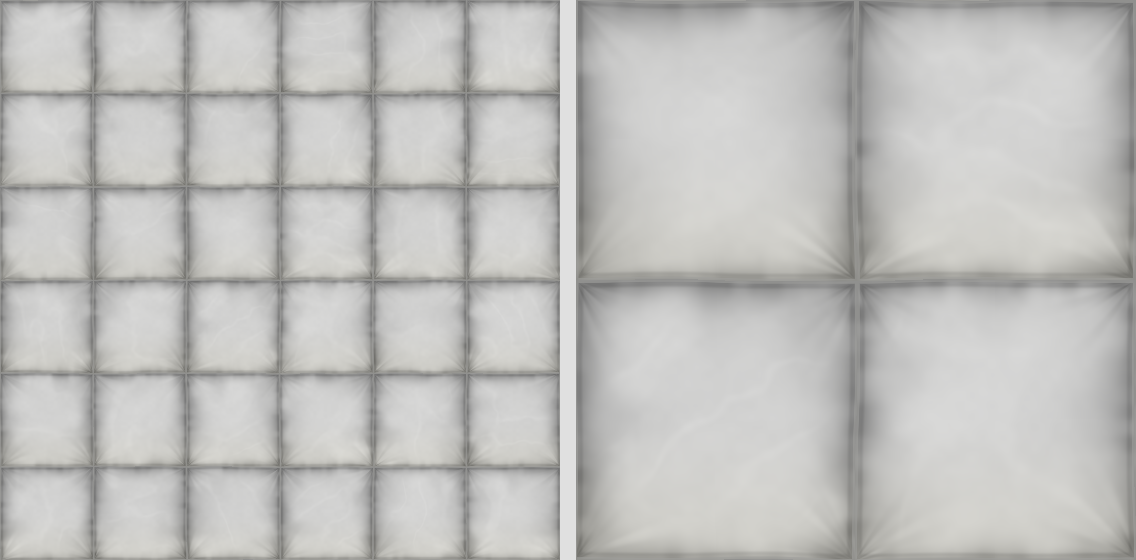
Left, the full canvas; right, a detail of the centre.
Reproduce this texture procedurally as a Shadertoy shader.

```glsl
const float CELLS = 6.0;                        // cushions across and down
const vec3 LIGHT = vec3(0.832, 0.832, 0.829);   // crown of a cushion
const vec3 DARK = vec3(0.43, 0.43, 0.43);       // deepest shade at the seams
const vec3 SEAM = vec3(0.63, 0.63, 0.62);       // raised thread line
const vec3 WARM = vec3(0.004, 0.008, 0.028);    // tint removed from lower halves
const float SIDE_WIDTH = 0.083;                 // shade reach, in cushion widths
const float TOP_WIDTH = 0.062;
const float BOTTOM_WIDTH = 0.036;
const float SEAM_HALF = 0.009;
const float GROOVE_POS = 0.021;
const float SEAM_WOBBLE = 0.012;
const float FOLD_DEPTH = 0.34;
const float CREASE_DEPTH = 0.035;
const float CLOUD_DEPTH = 0.075;
const float GRAIN_DEPTH = 0.022;
const float CELL_VARIATION = 0.035;
const float SEED_PERIOD = 289.0;

float hash(vec2 p) {
    return fract(sin(dot(p, vec2(127.1, 311.7))) * 43758.5453);
}

// Value noise that wraps after a whole period.
float noise(vec2 p, float period) {
    vec2 i = floor(p);
    vec2 f = p - i;
    f = f * f * f * (f * (f * 6.0 - 15.0) + 10.0);
    vec2 a = mod(i, period);
    vec2 b = mod(i + 1.0, period);
    return mix(mix(hash(a), hash(vec2(b.x, a.y)), f.x),
               mix(hash(vec2(a.x, b.y)), hash(b), f.x), f.y);
}

float fbm(vec2 p, float period) {
    float sum = 0.0;
    float amp = 0.5;
    for (int i = 0; i < 4; i++) {
        sum += amp * noise(p, period);
        p = p * 2.0 + 17.0;
        period *= 2.0;
        amp *= 0.5;
    }
    return sum / 0.9375;
}

// Shade beside one edge: d is the distance to it, s runs along it.
float edgeShade(float d, float s, float width, float seed) {
    float broad = noise(vec2(s * 6.0, d * 4.0) + seed, SEED_PERIOD);
    float fine = noise(vec2(s * 17.0, d * 5.0) + seed + 31.0, SEED_PERIOD);
    float reach = width * (0.55 + 0.9 * broad);
    float pucker = (fine - 0.5) * 0.32 * exp(-d / 0.06);
    return clamp(0.85 * exp(-d / reach) + pucker, -0.1, 0.95);
}

// Folds fanning out from the nearest corner.
float cornerFolds(vec2 q, float seed) {
    float r = length(q);
    float angle = atan(q.y, q.x + 1e-5);
    float n = noise(vec2(angle * 7.0 + r * 2.0, r * 4.0) + seed, SEED_PERIOD);
    return (n - 0.45) * exp(-r / 0.17) * smoothstep(0.0, 0.07, r);
}

void mainImage(out vec4 fragColor, in vec2 fragCoord) {
    vec2 uv = fragCoord / iResolution.xy;
    float aa = CELLS / min(iResolution.x, iResolution.y);

    // Slightly wavering grid
    vec2 wave = vec2(noise(uv * 18.0, 18.0), noise(uv * 18.0 + 7.0, 18.0)) - 0.5;
    vec2 grid = uv * CELLS + wave * SEAM_WOBBLE;
    vec2 id = mod(floor(grid), CELLS);
    vec2 p = fract(grid);
    vec2 q = min(p, 1.0 - p);
    float seed = floor(hash(id + 3.0) * 200.0);

    // Rounded shading from the four edges
    float left = edgeShade(p.x, p.y, SIDE_WIDTH, seed);
    float right = edgeShade(1.0 - p.x, p.y, SIDE_WIDTH, seed + 13.0);
    float bottom = edgeShade(p.y, p.x, BOTTOM_WIDTH, seed + 29.0) * 0.75;
    float top = edgeShade(1.0 - p.y, p.x, TOP_WIDTH, seed + 47.0);
    float shade = (1.0 - left) * (1.0 - right) * (1.0 - bottom) * (1.0 - top);

    // Corner folds, lit more strongly along the lower edge
    vec2 corner = step(0.5, p);
    float cornerSeed = seed + corner.x * 19.0 + corner.y * 37.0;
    shade += FOLD_DEPTH * cornerFolds(q, cornerSeed) * mix(1.3, 1.0, corner.y);

    // Soft clouds and long creases over the crown
    vec2 warp = vec2(fbm(uv * 12.0, 12.0), fbm(uv * 12.0 + 5.0, 12.0)) - 0.5;
    float cloud = fbm(uv * 24.0 + warp * 2.0, 24.0) - 0.5;
    float tilt = hash(id + 11.0) * 2.4 - 0.4;
    vec2 along = vec2(cos(tilt), sin(tilt));
    vec2 rotated = vec2(dot(p, along), dot(p, vec2(-along.y, along.x)));
    float ridge = noise(rotated * vec2(1.5, 5.0) + warp * 1.5 + seed, SEED_PERIOD);
    float crease = 1.0 - smoothstep(0.0, 0.16, abs(ridge - 0.5));
    float inside = smoothstep(0.03, 0.25, min(q.x, q.y));
    shade += CLOUD_DEPTH * cloud + CREASE_DEPTH * (crease - 0.4) * inside;
    shade += CELL_VARIATION * (hash(id + 23.0) - 0.5);
    shade += GRAIN_DEPTH * (noise(uv * 160.0, 160.0) - 0.5);

    vec3 color = mix(DARK, LIGHT, clamp(shade, 0.08, 1.06));
    color -= WARM * (1.0 - smoothstep(0.0, 0.55, p.y));

    // Stitched seam: pale thread between two shallow grooves
    float edge = min(q.x, q.y);
    float groove = 1.0 - smoothstep(0.0, 0.008 + aa, abs(edge - GROOVE_POS));
    float thread = 1.0 - smoothstep(SEAM_HALF - 0.5 * aa, SEAM_HALF + 0.5 * aa, edge);
    color *= 1.0 - 0.07 * groove;
    color = mix(color, SEAM, 0.6 * thread);

    fragColor = vec4(color, 1.0);
}
```
